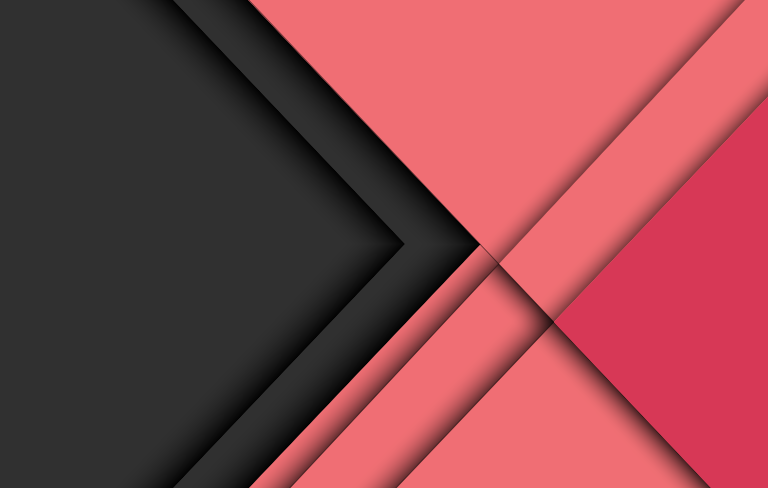
A Shadertoy shader for this background:

```glsl
// Layered paper sheets: a dark double chevron on the left, pink diagonal
// bands and a crimson wedge on the right. Every edge is a signed distance,
// and each sheet casts a soft shadow onto the sheet at its left.

const vec3 CHARCOAL = vec3(0.188);
const vec3 PINK     = vec3(0.940, 0.433, 0.453);
const vec3 CRIMSON  = vec3(0.843, 0.220, 0.337);

// Layout, in a frame one unit high and FRAME_WIDTH wide
const float FRAME_WIDTH = 1.567;
const float CHEVRON_SLOPE = 1.057;
const vec2 INNER_TIP  = vec2(0.8265, 0.500);
const vec2 OUTER_TIP  = vec2(0.980, 0.499);
const vec2 UPPER_KNOT = vec2(1.0163, 0.4575);  // first band meets the fall line
const vec2 LOWER_KNOT = vec2(1.1306, 0.3408);  // second band meets the fall line
const float FALL_SLOPE  = -1.0606;
const float BAND1_SLOPE = 1.077;
const float BAND2_SLOPE = 1.057;

// Shadows: reach and strength
const vec2 CHEVRON_SHADOW = vec2(0.095, 0.97);
const vec2 UPPER_SHADOW   = vec2(0.052, 0.48);
const vec2 LOWER_SHADOW   = vec2(0.068, 0.60);
const vec2 FALL_SHADOW    = vec2(0.066, 0.72);
const float SEAM_WIDTH    = 0.0022;
const float SEAM_STRENGTH = 0.45;

// Signed distance to a sloped line, positive above it
float lineDistance(vec2 p, vec2 anchor, float slope) {
    vec2 q = p - anchor;
    return (q.y - slope * q.x) / sqrt(1.0 + slope * slope);
}

// Distance to a right-pointing chevron, positive inside
float chevronDistance(vec2 p, vec2 tip) {
    float s = CHEVRON_SLOPE;
    return (s * (tip.x - p.x) - abs(p.y - tip.y)) / sqrt(1.0 + s * s);
}

// Antialiased coverage of the positive side
float cover(float d) {
    return clamp(d * iResolution.y + 0.5, 0.0, 1.0);
}

// Brightness on the positive side of an edge, darkest at the edge
float shade(float d, vec2 shadow) {
    float fade = 1.0 - clamp(d / shadow.x, 0.0, 1.0);
    return 1.0 - shadow.y * cover(d) * fade * fade;
}

// Fine dark crease along an edge
float seam(float d) {
    return SEAM_STRENGTH * (1.0 - smoothstep(0.0, SEAM_WIDTH, abs(d)));
}

void mainImage(out vec4 fragColor, in vec2 fragCoord) {
    vec2 p = fragCoord / iResolution.xy * vec2(FRAME_WIDTH, 1.0);

    float fall  = lineDistance(p, OUTER_TIP, FALL_SLOPE);
    float band1 = lineDistance(p, UPPER_KNOT, BAND1_SLOPE);
    float band2 = lineDistance(p, LOWER_KNOT, BAND2_SLOPE);
    float above = cover(fall);

    // Pink sheets with the shadows of both rising bands
    vec2 bandShadow = mix(LOWER_SHADOW, UPPER_SHADOW, above);
    vec3 color = PINK * shade(band1, bandShadow) * shade(band2, bandShadow);

    // Falling edge shadow and creases below the crossing
    color *= mix(1.0, shade(-fall, FALL_SHADOW), cover(-band1));
    color *= 1.0 - (1.0 - above) * max(seam(band1), seam(band2));
    color *= 1.0 - seam(fall);

    // Crimson wedge
    color = mix(color, CRIMSON, above * cover(-band2));

    // Dark chevrons, outer below inner
    float outer = chevronDistance(p, OUTER_TIP);
    float inner = chevronDistance(p, INNER_TIP);
    color = mix(color, CHARCOAL * shade(outer, CHEVRON_SHADOW), cover(outer));
    color = mix(color, CHARCOAL * shade(inner, CHEVRON_SHADOW), cover(inner));

    fragColor = vec4(color, 1.0);
}
```
